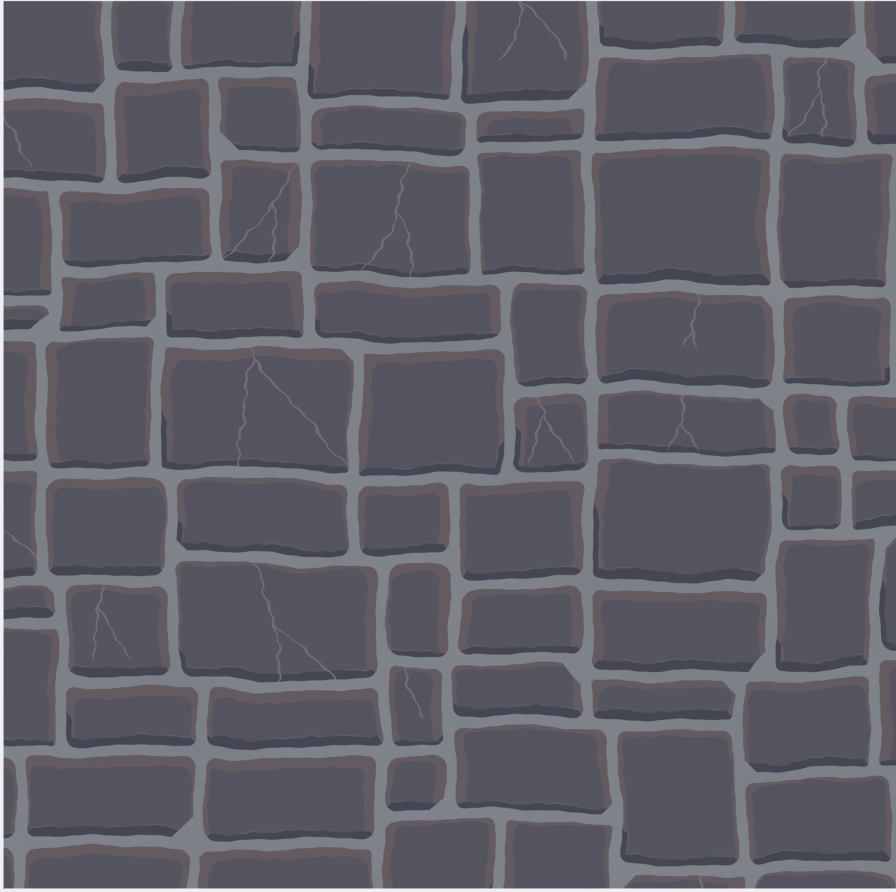
This texture is drawn by a WebGL 1 fragment shader. Its source:

```glsl
precision highp float;
// A flat, painted wall of irregular stone blocks with pale mortar between them.
// Lines through alternating grid cells stop at each other and enclose the blocks;
// each block gets brown rims, a dark chipped lower edge and sometimes a crack.

uniform vec2 u_resolution;

const vec2  GRID         = vec2(6.6, 9.3);
const float LINE_SPREAD  = 0.68;
const float JOINT        = 0.0060;
const float RIM          = 0.0078;
const float SHADOW       = 0.0085;
const float CRACK_WIDTH  = 0.0011;
const float CRACK_CHANCE = 0.24;
const float BORDER       = 0.0040;

const vec3 FACE_VIOLET = vec3(0.333, 0.325, 0.373);
const vec3 FACE_GREY   = vec3(0.330, 0.335, 0.368);
const vec3 RIM_BROWN   = vec3(0.392, 0.358, 0.376);
const vec3 SHADE       = vec3(0.268, 0.278, 0.325);
const vec3 GLINT       = vec3(0.390, 0.390, 0.425);
const vec3 CRACK_COL   = vec3(0.460, 0.425, 0.435);
const vec3 MORTAR      = vec3(0.488, 0.512, 0.532);
const vec3 PAPER       = vec3(0.940, 0.940, 0.950);

float hash(vec2 p) {
  return fract(sin(dot(p, vec2(127.1, 311.7))) * 4375.85);
}

// Layered sines, roughly -1 to 1
float wave(float t, float seed) {
  return 0.5 * sin(t + seed) + 0.3 * sin(2.3 * t + 1.7 * seed)
       + 0.2 * sin(5.1 * t + 2.9 * seed);
}

float smoothMin(float a, float b, float k) {
  float h = max(k - abs(a - b), 0.0) / k;
  return min(a, b) - 0.25 * h * h * k;
}

float fill(float d, float aa) {
  return 1.0 - smoothstep(-aa, aa, d);
}

// Position of the dividing line inside a grid cell
float line(vec2 cell) {
  return 0.5 + LINE_SPREAD * (hash(cell) - 0.5);
}

// Grid vertex that owns the block containing g
vec2 blockId(vec2 g) {
  vec2 c = floor(g), f = g - c, s;
  if (mod(c.x + c.y, 2.0) < 0.5) {
    s.x = step(line(c), f.x);
    s.y = step(line(c + vec2(2.0 * s.x - 1.0, 0.0)), f.y);
  } else {
    s.y = step(line(c), f.y);
    s.x = step(line(c + vec2(0.0, 2.0 * s.y - 1.0)), f.x);
  }
  return c + s;
}

// Block bounds: left, bottom, right, top
vec4 blockBounds(vec2 v) {
  float nw = line(v - vec2(1.0, 0.0)), ne = line(v);
  float sw = line(v - 1.0), se = line(v - vec2(0.0, 1.0));
  vec4 r = mod(v.x + v.y, 2.0) < 0.5 ? vec4(sw, se, ne, nw) : vec4(nw, sw, se, ne);
  return v.xyxy + r - vec4(1.0, 1.0, 0.0, 0.0);
}

// Signed distance to a rounded block with one corner cut away
float blockShape(vec2 p, vec2 halfSize, vec2 id) {
  float radius = mix(0.004, 0.014, hash(id + 3.1));
  vec2 q = abs(p) - halfSize + radius;
  float d = length(max(q, 0.0)) + min(max(q.x, q.y), 0.0) - radius;
  vec2 corner = sign(vec2(hash(id + 5.3), hash(id + 7.9)) - 0.5);
  float cut = 0.028 * pow(hash(id + 9.2), 3.0);
  return max(d, (dot(p, corner) - halfSize.x - halfSize.y + cut) * 0.707);
}

// Wandering crack from the upper edge that forks on its way down
float crack(vec2 p, vec2 halfSize, vec2 id, float seed) {
  float lean = 1.1 * (hash(id + 12.4) - 0.5);
  float x = p.x - halfSize.x * 0.7 * (hash(id + 14.6) - 0.5);
  x -= lean * p.y + 0.0055 * wave(p.y * 75.0, seed);
  float drop = max(halfSize.y * (hash(id + 16.8) - 0.2) - p.y, 0.0);
  float slope = mix(0.35, 0.9, step(0.0, x) * hash(id + 18.1));
  float d = abs(abs(x) - slope * drop) / sqrt(1.0 + slope * slope);
  float stop = -halfSize.y * mix(0.3, 1.6, hash(id + 20.5));
  float taper = smoothstep(stop, stop + 0.03, p.y);
  return d - CRACK_WIDTH * taper * (1.0 + 0.5 * wave(p.y * 110.0, seed + 2.0))
       + 0.003 * (1.0 - taper);
}

void main() {
  vec2 uv = gl_FragCoord.xy / u_resolution.y;
  float aa = 0.8 / u_resolution.y;

  // Bend the courses, then find the block and its local frame
  vec2 bent = uv + 0.0055 * vec2(wave(uv.y * 13.0 + uv.x * 4.0, 1.3), wave(uv.x * 14.0 - uv.y * 5.0, 4.1));
  vec2 id = blockId(bent * GRID);
  vec4 box = blockBounds(id) / GRID.xyxy;
  vec2 halfSize = 0.5 * (box.zw - box.xy) - JOINT;
  vec2 p = bent - 0.5 * (box.xy + box.zw);
  float seed = 40.0 * hash(id + 1.7);
  p += 0.0013 * vec2(wave(p.y * 55.0, seed), wave(p.x * 50.0, seed + 3.0));
  float shape = blockShape(p, halfSize, id);
  vec2 low = p + halfSize, high = halfSize - p;

  // Brown rims on the sides and top, each with its own wavering width
  vec3 rims = RIM * (0.35 + 1.3 * vec3(hash(id + 22.0), hash(id + 24.0), hash(id + 26.0)));
  rims += 0.0022 * vec3(wave(p.y * 60.0, seed + 1.0), wave(p.y * 55.0, seed + 5.0), wave(p.x * 60.0, seed + 8.0));
  float rim = smoothMin(low.x - rims.x, high.x - rims.y, 0.012);
  rim = smoothMin(rim, high.y - rims.z, 0.012);

  // Mitred shadow along the bottom, climbing one side of some blocks
  float depth = SHADOW * (0.55 + 0.8 * hash(id + 28.0)) + 0.002 * wave(p.x * 65.0, seed + 6.0);
  float shade = max(low.y - depth, low.y - 1.2 * min(low.x, high.x) - 0.002);
  float side = hash(id + 30.0) < 0.65 ? low.x : high.x;
  float climb = halfSize.y * 1.3 * hash(id + 32.0);
  float sideWidth = 0.007 * step(0.55, hash(id + 34.0)) * (1.0 - smoothstep(climb * 0.8, climb + 0.004, low.y));
  shade = min(shade, side - sideWidth + 0.001);

  // Paint from the face outwards
  vec3 color = mix(FACE_VIOLET, FACE_GREY, clamp(hash(id + 36.0) + 3.0 * (p.x - p.y), 0.0, 1.0));
  color = mix(color, RIM_BROWN, fill(rim, aa));
  float glint = fill(abs(shade - 0.001) - 0.0006, aa) * smoothstep(-0.2, 0.4, wave(p.x * 35.0, seed));
  color = mix(color, GLINT, 0.7 * glint);
  color = mix(color, SHADE, fill(shade, aa));
  float cracked = step(hash(id + 38.0), CRACK_CHANCE);
  color = mix(color, CRACK_COL, cracked * fill(crack(p, halfSize, id, seed), aa));
  color = mix(MORTAR + 0.012 * wave(uv.x * 9.0 + uv.y * 7.0, 2.0), color, fill(shape, aa));

  // Thin pale border on the left, bottom and top
  float edge = min(min(uv.x, uv.y) - BORDER, 1.0 - uv.y - 0.3 * BORDER);
  gl_FragColor = vec4(mix(color, PAPER, fill(edge, aa)), 1.0);
}
```
